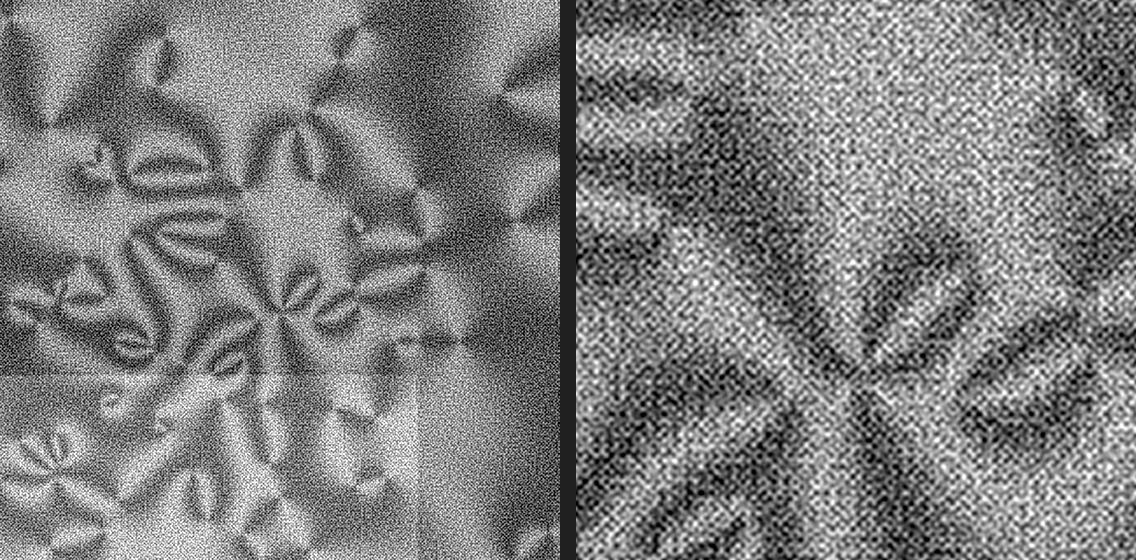
Left, the full canvas; right, a detail of the centre.
This texture is drawn by a three.js fragment shader. Its source:

```glsl
// Schlieren-like field of nested lens-shaped light and dark bands under woven grain.
// Pairs of opposite vortices turn a complex phase; the real part of its square gives
// the bands, gradient noise bends them, and panels shift the brightness.

varying vec2 vUv;

const float TAU = 6.2831853;

const int WIDE_SIDE = 4;              // pairs per side of the grid over the canvas
const int CLUSTER_SIDE = 5;           // pairs per side of the grid over the cluster
const vec2 CLUSTER_CORNER = vec2(0.0, 0.06);
const vec2 CLUSTER_SIZE = vec2(0.72, 0.66);
const vec2 WIDE_LENGTH = vec2(0.04, 0.21);
const vec2 CLUSTER_LENGTH = vec2(0.03, 0.20);
const float CORE_RADIUS = 0.009;

const float DRIFT_SCALE = 3.0;        // slow bending of the phase
const float DRIFT_TURN = 1.3;
const float PHASE_START = 0.9;
const float MEAN_GREY = 0.485;
const float BAND_CONTRAST = 0.165;

const float GRAIN_SCALE = 256.0;
const float GRAIN_CONTRAST = 0.60;
const float WEAVE_COUNT = 160.0;
const float WEAVE_CONTRAST = 0.19;

const vec2 SEAM = vec2(0.746, 0.33);  // corner of the bright lower left panel
const float SEAM_SOFTNESS = 0.003;
const float PANEL_LIFT = 0.12;
const float SHADE_ABOVE_SEAM = 0.07;
const float RIGHT_SHADE = 0.025;

vec2 hash2(vec2 p) {
  vec3 q = fract(p.xyx * vec3(0.1031, 0.1030, 0.0973));
  q += dot(q, q.yzx + 33.33);
  return fract((q.xx + q.yz) * q.zy);
}

vec2 direction(float angle) {
  return vec2(cos(angle), sin(angle));
}

float cornerSlope(vec2 cell, vec2 offset) {
  return dot(direction(TAU * hash2(cell).x), offset);
}

float gradientNoise(vec2 p) {
  vec2 i = floor(p);
  vec2 f = p - i;
  vec2 u = f * f * f * (f * (f * 6.0 - 15.0) + 10.0);
  vec2 e = vec2(1.0, 0.0);
  float low = mix(cornerSlope(i, f), cornerSlope(i + e, f - e), u.x);
  float high = mix(cornerSlope(i + e.yx, f - e.yx), cornerSlope(i + 1.0, f - 1.0), u.x);
  return mix(low, high, u.y);
}

// Complex product: adds the angles of a and b.
vec2 turn(vec2 a, vec2 b) {
  return vec2(a.x * b.x - a.y * b.y, a.x * b.y + a.y * b.x);
}

// Adds one vortex pair to the phase and tracks the nearest core.
void addPair(vec2 p, vec2 centre, vec2 seed, vec2 lengths, inout vec2 phase, inout float core) {
  vec2 h = hash2(seed + 7.0);
  vec2 arm = 0.5 * mix(lengths.x, lengths.y, h.x) * direction(TAU * h.y);
  vec2 a = p - centre - arm;
  vec2 b = p - centre + arm;
  core = min(core, min(length(a), length(b)));
  phase = normalize(turn(phase, turn(a, vec2(b.x, -b.y))) + 1e-9);
}

float bands(vec2 p) {
  float drift = gradientNoise(p * DRIFT_SCALE + 11.0)
              + 0.3 * gradientNoise(p * DRIFT_SCALE * 2.3 + 41.0);
  vec2 phase = direction(DRIFT_TURN * drift + PHASE_START);
  float core = 1.0;

  for (int j = 0; j < WIDE_SIDE; j++) {
    for (int i = 0; i < WIDE_SIDE; i++) {
      vec2 cell = vec2(float(i), float(j));
      vec2 centre = (cell + hash2(cell + 23.0)) / float(WIDE_SIDE);
      addPair(p, centre, cell + 51.0, WIDE_LENGTH, phase, core);
    }
  }
  for (int j = 0; j < CLUSTER_SIDE; j++) {
    for (int i = 0; i < CLUSTER_SIDE; i++) {
      vec2 cell = vec2(float(i), float(j));
      vec2 place = (cell + hash2(cell + 87.0)) / float(CLUSTER_SIDE);
      vec2 centre = CLUSTER_CORNER + CLUSTER_SIZE * place;
      addPair(p, centre, cell + 133.0, CLUSTER_LENGTH, phase, core);
    }
  }
  return turn(phase, phase).x * smoothstep(0.0, CORE_RADIUS, core);
}

float panels(vec2 p) {
  vec2 beyond = smoothstep(SEAM - SEAM_SOFTNESS, SEAM + SEAM_SOFTNESS, p);
  float lowerLeft = (1.0 - beyond.x) * (1.0 - beyond.y);
  float fade = 1.0 - smoothstep(SEAM.y, SEAM.y + 0.17, p.y);
  float shade = beyond.y * fade * (1.0 - smoothstep(0.2, SEAM.x, p.x));
  return PANEL_LIFT * lowerLeft - SHADE_ABOVE_SEAM * shade - RIGHT_SHADE * beyond.x;
}

float grain(vec2 p) {
  vec2 thread = sin(TAU * WEAVE_COUNT * p);
  return GRAIN_CONTRAST * gradientNoise(p * GRAIN_SCALE) + WEAVE_CONTRAST * thread.x * thread.y;
}

void main() {
  float grey = MEAN_GREY + BAND_CONTRAST * bands(vUv) + panels(vUv) + grain(vUv);
  gl_FragColor = vec4(vec3(clamp(grey, 0.0, 1.0)), 1.0);
}
```
